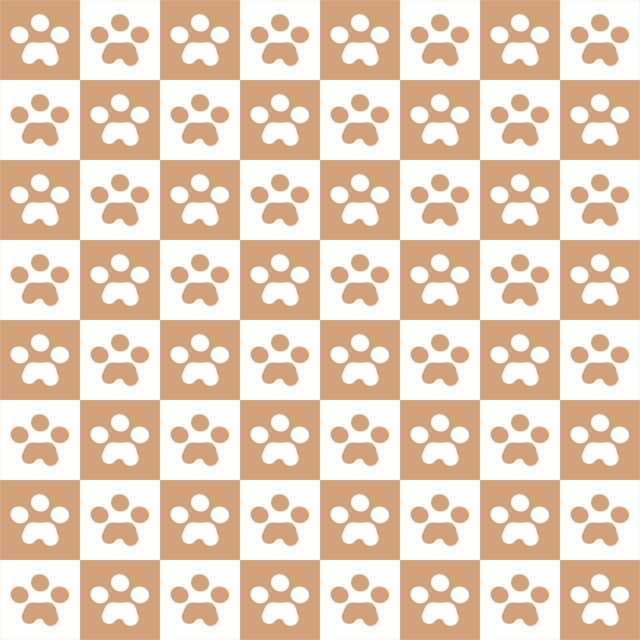
A Shadertoy shader for this pattern:

```glsl
// Checkerboard of tan and white squares, each holding a paw in the other colour.
// The paw is a distance field: three tilted ellipses for toes and a smooth
// union of capsules for the pad. It swaps the two colours of its square.

#define REPEATS 8.0
#define TAN vec3(0.818, 0.632, 0.480)
#define WHITE vec3(1.0, 1.0, 0.995)
#define EDGE_PIXELS 1.2
#define PAD_RADIUS 0.101
#define PAD_BLEND 0.03

float smoothMin(float a, float b, float k) {
    float h = max(k - abs(a - b), 0.0) / k;
    return min(a, b) - 0.25 * k * h * h;
}

float capsule(vec2 p, vec2 a, vec2 b, float radius) {
    vec2 pa = p - a, ba = b - a;
    float t = clamp(dot(pa, ba) / dot(ba, ba), 0.0, 1.0);
    return length(pa - ba * t) - radius;
}

// Approximate distance to an ellipse turned by the given angle
float toe(vec2 p, vec2 centre, vec2 radii, float angle) {
    float c = cos(angle), s = sin(angle);
    p -= centre;
    p = vec2(c * p.x + s * p.y, c * p.y - s * p.x);
    return (length(p / radii) - 1.0) * min(radii.x, radii.y);
}

// Arched pad with a short left lobe and a longer right lobe
float pad(vec2 p) {
    vec2 leftShoulder = vec2(0.41, 0.365), rightShoulder = vec2(0.595, 0.365);
    float arch = capsule(p, leftShoulder, rightShoulder, PAD_RADIUS);
    float leftLobe = capsule(p, leftShoulder, vec2(0.365, 0.293), PAD_RADIUS - 0.009);
    float rightLobe = capsule(p, rightShoulder, vec2(0.632, 0.274), PAD_RADIUS - 0.003);
    return smoothMin(arch, min(leftLobe, rightLobe), PAD_BLEND);
}

float paw(vec2 p) {
    float d = pad(p);
    d = min(d, toe(p, vec2(0.244, 0.564), vec2(0.114, 0.103), -0.45));
    d = min(d, toe(p, vec2(0.501, 0.714), vec2(0.115, 0.106), -0.40));
    return min(d, toe(p, vec2(0.748, 0.564), vec2(0.115, 0.103), -0.15));
}

void mainImage(out vec4 fragColor, in vec2 fragCoord) {
    vec2 grid = fragCoord / iResolution.y * REPEATS;
    vec2 cell = floor(grid);
    vec2 p = fract(grid);
    float edge = EDGE_PIXELS * REPEATS / iResolution.y;

    // Smooth checkerboard: odd cells are tan
    vec2 toBorder = min(p, 1.0 - p);
    vec2 inside = clamp(2.0 * toBorder / edge, 0.0, 1.0);
    float parity = 2.0 * mod(cell.x + cell.y, 2.0) - 1.0;
    float checker = 0.5 + 0.5 * parity * inside.x * inside.y;

    // The paw inverts its square
    float pawMask = clamp(0.5 - paw(p) / edge, 0.0, 1.0);
    float tanAmount = mix(checker, 1.0 - checker, pawMask);

    fragColor = vec4(mix(WHITE, TAN, tanAmount), 1.0);
}
```
